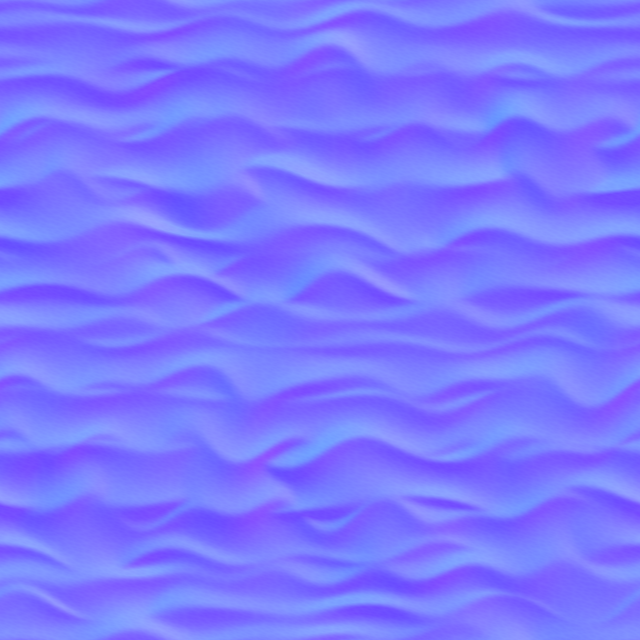
Reproduce this texture map procedurally as a three.js fragment shader.

```glsl
varying vec2 vUv;

const vec3  FLAT_COLOR   = vec3(0.487, 0.468, 1.0);
const float SLOPE_GAIN   = 0.0057;           // height slope to colour
const float SIDE_GAIN    = 0.6;              // share of sideways slope in red
const float RED_FOLLOW   = 0.2;              // red drifts along with green
const float ROWS         = 10.0;             // ripples up the canvas, first layer
const float CREST_ROUND  = 0.12;             // softness of the crest line
const float CREST_POWER  = 0.35;             // lower is more cusped
const float BEND         = 0.012;            // wander of the crests
const float PATCH        = 0.32;             // how strongly layers take turns
const float BLEND        = 7.0;              // sharpness where layers merge
const float RELIEF_VARY  = 0.18;             // uneven ripple strength
const float STEP         = 0.002;            // slope sampling distance
const vec2  BEND_FREQ    = vec2(7.0, 4.0);
const vec2  PATCH_FREQ   = vec2(4.0, 4.0);
const vec2  GRAIN_CELLS  = vec2(90.0, 230.0);
const float GRAIN_SLANT  = 60.0;
const float GRAIN_GAIN   = 0.032;
const float TAU          = 6.2831853;

vec2 hash2(vec2 p) {
  vec2 q = vec2(dot(p, vec2(127.1, 311.7)), dot(p, vec2(269.5, 183.3)));
  return fract(sin(q) * 43758.5453);
}

// Layered sines with whole-number frequencies: seamless, about unit deviation
float waves(vec2 p, vec2 maxFreq, float seed) {
  float sum = 0.0;
  for (int i = 0; i < 8; i++) {
    vec2 id = vec2(float(i) + 1.0, seed);
    vec2 freq = floor(mix(-maxFreq, maxFreq + 1.0, hash2(id)));
    sum += sin(TAU * (dot(freq, p) + hash2(id + 31.7).x));
  }
  return sum * 0.5;
}

// Cusped crests above round troughs
float ripple(float phase) {
  float s = sin(0.5 * TAU * phase);
  return -pow(s * s + CREST_ROUND, CREST_POWER);
}

// Smooth maximum of ripple layers, so that crests fork and join
float height(vec2 p) {
  float sum = 0.0;
  for (int i = 0; i < 2; i++) {
    float layer = float(i);
    float bend = BEND * waves(p, BEND_FREQ, layer + 2.0);
    float lift = PATCH * waves(p, PATCH_FREQ, layer + 12.0);
    float phase = (p.y + bend) * (ROWS + 2.0 * layer) + 0.37 * layer;
    sum += exp(BLEND * (ripple(phase) + lift));
  }
  return log(sum) / BLEND;
}

// Distance to the nearest cell point
float cellular(vec2 p) {
  vec2 cell = floor(p);
  float nearest = 4.0;
  for (int y = -1; y <= 1; y++) {
    for (int x = -1; x <= 1; x++) {
      vec2 id = cell + vec2(float(x), float(y));
      vec2 offset = id + hash2(id) - p;
      nearest = min(nearest, dot(offset, offset));
    }
  }
  return sqrt(nearest);
}

void main() {
  // Slope of the ripples
  vec2 right = vec2(0.5 * STEP, 0.0);
  vec2 up = right.yx;
  vec2 slope = vec2(height(vUv + right) - height(vUv - right),
                    height(vUv + up) - height(vUv - up)) / STEP;
  float relief = 1.0 + RELIEF_VARY * waves(vUv, PATCH_FREQ, 23.0);
  vec2 tilt = -slope * SLOPE_GAIN * max(relief, 0.4);
  tilt = clamp(tilt, -0.16, 0.16);

  // Fine slanted grain
  vec2 grainPos = vUv * GRAIN_CELLS + vec2(0.0, GRAIN_SLANT * vUv.x);
  float grain = (cellular(grainPos) - 0.45) * GRAIN_GAIN;

  vec3 color = FLAT_COLOR;
  color.r += SIDE_GAIN * tilt.x + RED_FOLLOW * tilt.y + 0.5 * grain;
  color.g += tilt.y + grain;
  gl_FragColor = vec4(color, 1.0);
}
```
